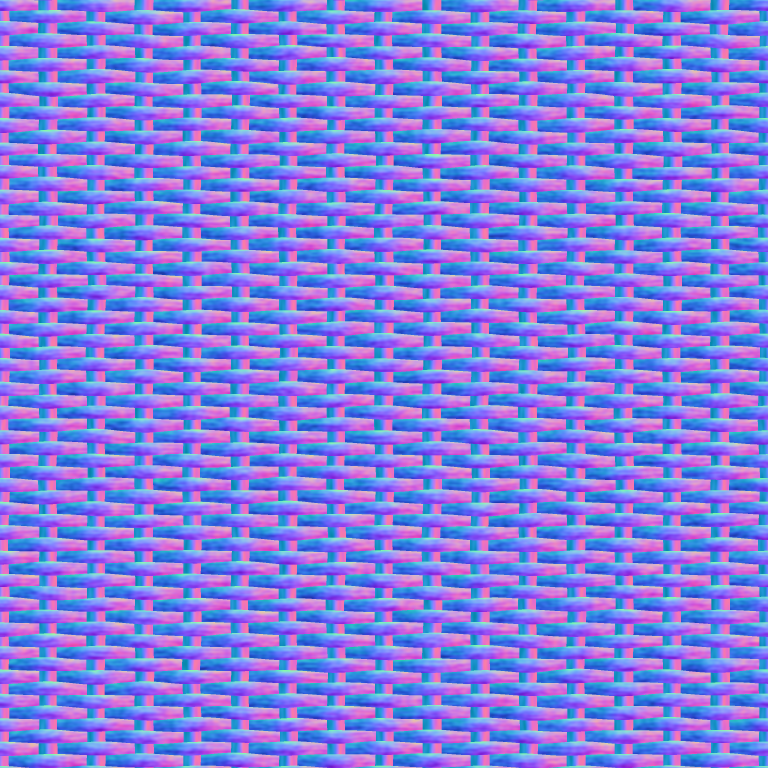
Reproduce this texture map procedurally as a WebGL 2 fragment shader.

```glsl
#version 300 es
precision highp float;

uniform vec2 u_resolution;
out vec4 fragColor;

float hash(vec2 p) {
  vec3 q = fract(p.xyx * vec3(0.1031, 0.1030, 0.0973));
  q += dot(q, q.yzx + 33.33);
  return fract((q.x + q.y) * q.z);
}

// Gradient noise that wraps after a whole number of cells
float corner(vec2 cell, vec2 offset, vec2 period) {
  float angle = 6.28318 * hash(mod(cell, period) + 7.0);
  return dot(vec2(cos(angle), sin(angle)), offset);
}

float noise(vec2 uv, vec2 period) {
  vec2 p = uv * period;
  vec2 i = floor(p), f = p - i;
  vec2 w = f * f * f * (f * (f * 6.0 - 15.0) + 10.0);
  vec2 e = vec2(1.0, 0.0);
  float low = mix(corner(i, f, period), corner(i + e.xy, f - e.xy, period), w.x);
  float high = mix(corner(i + e.yx, f - e.yx, period), corner(i + e.xx, f - e.xx, period), w.x);
  return mix(low, high, w.y);
}

// Half thickness of a strand, fuller where it crosses over a stake
float halfWidth(float row, float x) {
  return 0.5 + 0.08 * cos(3.14159 * (x - row - 1.0));
}

// Surface slope of a strand: x along it, y across it
vec2 strandTilt(vec2 uv, float x, float y, float row, float stake) {
  float along = x - stake;
  float across = clamp((y - row - 0.5) / halfWidth(row, x), -1.0, 1.0);
  float flank = smoothstep(0.0, 0.5, abs(along));
  float vary = hash(mod(vec2(stake, row), vec2(16.0, 64.0))) - 0.5;

  vec2 tilt;
  tilt.x = 0.68 * sign(along) * flank + 0.02 + 0.1 * vary;
  tilt.y = (0.75 * across + 0.3 * pow(across, 5.0)) * mix(1.0, 0.5, flank) - 0.05;

  // Long fibres and small dents
  float fibre = noise(uv, vec2(36.0, 210.0));
  float dent = noise(uv, vec2(110.0, 190.0));
  return tilt + vec2(0.2 * dent, 0.42 * fibre + 0.18 * dent);
}

// Surface slope of an upright stake
vec2 stakeTilt(vec2 uv, float side) {
  float roundness = sign(side) * smoothstep(-0.1, 0.45, abs(side));
  float fibre = noise(uv, vec2(200.0, 48.0));
  return vec2(0.84 * roundness + 0.03 + 0.25 * fibre, 0.02 - 0.12 * roundness + 0.15 * fibre);
}

vec3 weave(vec2 uv) {
  // 16 stakes across and 64 strands up, both slightly uneven
  float x = uv.x * 16.0 + 0.05 * noise(uv, vec2(16.0, 12.0));
  float y = uv.y * 64.0 - 0.1 + 0.2 * noise(uv, vec2(12.0, 20.0));

  // The fuller strand overlaps its neighbours
  float row = floor(y);
  float offset = y - row - 0.5;
  if (abs(offset) > halfWidth(row, x)) row += sign(offset);

  // Stake crossed by this strand, and stake nearest to the point
  float crossed = row + 1.0 + 2.0 * round((x - row - 1.0) * 0.5);
  float side = (x - round(x)) / 0.19;
  bool hidden = abs(x - crossed) > 0.5;

  vec2 tilt = hidden && abs(side) < 1.0
    ? stakeTilt(uv, side)
    : strandTilt(uv, x, y, row, crossed);
  float rise = sqrt(max(1.0 - dot(tilt, tilt), 0.12));
  return 0.5 + 0.5 * normalize(vec3(tilt, rise));
}

void main() {
  // Average 3 by 3 samples for smooth edges
  vec3 color = vec3(0.0);
  for (int i = 0; i < 9; i++) {
    vec2 shift = (vec2(i % 3, i / 3) - 1.0) / 3.0;
    color += weave((gl_FragCoord.xy + shift) / u_resolution);
  }
  fragColor = vec4(color / 9.0, 1.0);
}
```
